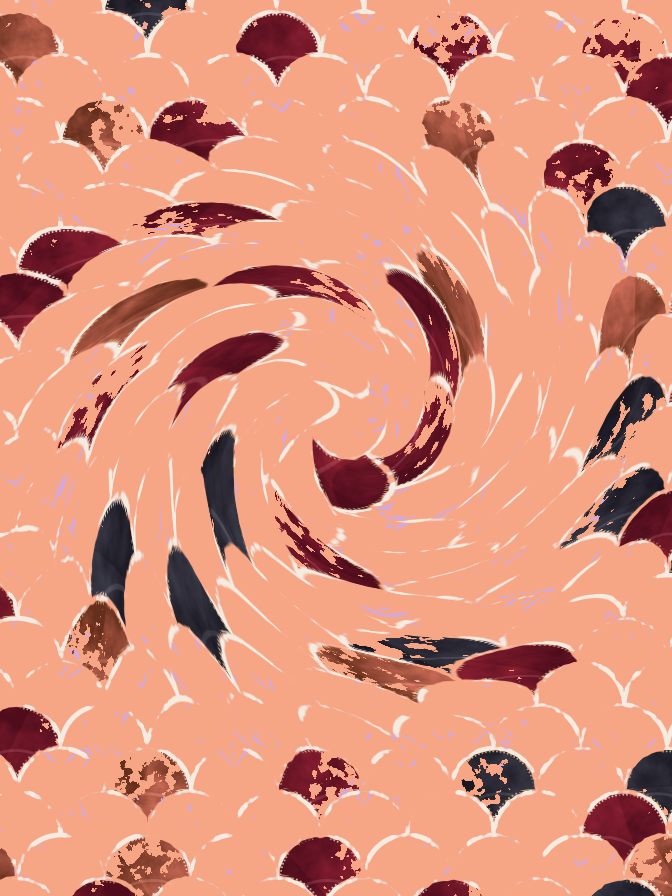
A Shadertoy shader for this pattern:

```glsl
// Overlapping fish scales on peach ground, twisted into a swirl near the middle.
// A few scales hold dark enamel with crumbling edges; chalky broken arcs and
// lilac flecks trace the rest. All wear comes from layered gradient noise.

const float SCALE_RADIUS = 0.0645;          // in canvas widths
const vec2  SWIRL_CENTRE = vec2(0.003, 0.024);
const float SWIRL_RADIUS = 0.52;
const float SWIRL_ANGLE  = 3.4;
const float LINE_WIDTH   = 0.058;           // in scale radii
const float FILL_INSET   = 0.05;
const float CRIMSON_PART = 0.43;
const float RUST_PART    = 0.73;

const vec3 PEACH        = vec3(0.965, 0.65, 0.52);
const vec3 CREAM        = vec3(0.96, 0.92, 0.88);
const vec3 BLUSH        = vec3(0.93, 0.76, 0.73);
const vec3 LILAC        = vec3(0.81, 0.66, 0.90);
const vec3 GOLD         = vec3(0.82, 0.65, 0.44);
const vec3 CRIMSON_DARK = vec3(0.31, 0.05, 0.11);
const vec3 CRIMSON_LIT  = vec3(0.54, 0.12, 0.19);
const vec3 RUST_DARK    = vec3(0.40, 0.18, 0.11);
const vec3 RUST_LIT     = vec3(0.79, 0.42, 0.34);
const vec3 NAVY_DARK    = vec3(0.10, 0.09, 0.13);
const vec3 NAVY_LIT     = vec3(0.23, 0.23, 0.28);

vec2 hash2(vec2 p) {
    vec3 a = fract(p.xyx * vec3(0.1031, 0.1030, 0.0973));
    a += dot(a, a.yzx + 33.33);
    return fract((a.xx + a.yz) * a.zy);
}

float corner(vec2 cell, vec2 offset, vec2 f) {
    return dot(hash2(cell + offset) * 2.0 - 1.0, f - offset);
}

float gradientNoise(vec2 p) {
    vec2 i = floor(p), f = p - i;
    vec2 u = f * f * f * (f * (f * 6.0 - 15.0) + 10.0);
    return mix(mix(corner(i, vec2(0, 0), f), corner(i, vec2(1, 0), f), u.x),
               mix(corner(i, vec2(0, 1), f), corner(i, vec2(1, 1), f), u.x), u.y);
}

float fbm(vec2 p) {
    float sum = 0.0, amp = 1.0;
    for (int i = 0; i < 4; i++) {
        sum += amp * gradientNoise(p);
        p = mat2(1.6, 1.2, -1.2, 1.6) * p + 7.3;
        amp *= 0.55;
    }
    return sum;
}

mat2 rotation(float a) {
    return mat2(cos(a), sin(a), -sin(a), cos(a));
}

// Column and row of the nearest scale in a given row
vec2 scaleId(vec2 q, float row) {
    return vec2(floor((q.x - mod(row, 2.0)) * 0.5 + 0.5), row);
}

vec2 scaleCentre(vec2 id) {
    return vec2(2.0 * id.x + mod(id.y, 2.0), id.y);
}

// Enamel colour: graded body, one folded facet and a pale vein
vec3 enamel(vec2 q, vec2 l, vec2 seed, float aa) {
    vec3 dark = NAVY_DARK, lit = NAVY_LIT;
    if (seed.x < CRIMSON_PART)   { dark = CRIMSON_DARK; lit = CRIMSON_LIT; }
    else if (seed.x < RUST_PART) { dark = RUST_DARK;    lit = RUST_LIT; }
    vec2 turned = rotation(seed.y * 6.28) * l;
    float tone = 0.55 + 0.35 * turned.y + 0.6 * fbm(q * 1.7);
    float facet = smoothstep(-aa, aa, turned.x + 0.25 * l.y - 0.15);
    float vein = abs(length(l + vec2(seed.y - 0.5, 1.3)) - 1.25);
    vec3 col = mix(dark, lit, clamp(tone - 0.28 * facet, 0.0, 1.0));
    return col + 0.09 * (1.0 - smoothstep(0.02, 0.03 + aa, vein));
}

void mainImage(out vec4 fragColor, in vec2 fragCoord) {
    // Twist the plane, most strongly at the swirl centre
    vec2 p = (fragCoord - 0.5 * iResolution.xy) / iResolution.x - SWIRL_CENTRE;
    float pull = max(0.0, 1.0 - length(p) / SWIRL_RADIUS);
    vec2 q = rotation(SWIRL_ANGLE * pull * pull) * p / SCALE_RADIUS + vec2(0.4, 0.3);
    float aa = 0.5 * length(fwidth(q));

    // Lower rows overlap upper ones: find the visible scale and its nearest arc
    float row = floor(q.y);
    vec2 id = scaleId(q, row);
    vec2 arc = q - scaleCentre(id);
    float side = length(arc) - 1.0;
    float below = length(q - scaleCentre(scaleId(q, row - 1.0))) - 1.0;
    float edge = min(abs(side), abs(below));
    if (side > 0.0) id = scaleId(q, row + 1.0);
    vec2 l = q - scaleCentre(id);
    vec2 seed = hash2(id + 41.0), wear = hash2(id + 87.0);

    // Lilac flecks: slanted strokes mirrored inside each scale
    vec2 slant = rotation(-0.85) * vec2(abs(l.x), l.y);
    float stroke = gradientNoise(slant * vec2(1.8, 9.0) + seed * 50.0);
    float patchy = gradientNoise(q * 0.8 + 19.0) + 0.3 * gradientNoise(q * 9.0);
    float fleck = smoothstep(0.24, 0.29, stroke) * smoothstep(0.10, 0.16, patchy);
    vec3 col = mix(PEACH, LILAC, 0.85 * fleck);

    // Chalk arcs of uneven weight
    float chalk = fbm(q * 1.15 + 5.0) + 0.25 * gradientNoise(q * 8.0);
    float width = LINE_WIDTH * smoothstep(-0.22, 0.32, chalk);
    float line = 1.0 - smoothstep(width - aa, width + aa, edge);
    line *= smoothstep(0.0, 0.025, width);
    col = mix(col, mix(BLUSH, CREAM, smoothstep(-0.1, 0.2, chalk)), line);

    // One scale in each block of four is filled, then crumbled by noise
    vec2 block = floor(id * 0.5), slot = id - 2.0 * block;
    float chosen = floor(hash2(block + 13.0).x * 4.0);
    float filled = 1.0 - step(0.5, abs(slot.x + 2.0 * slot.y - chosen));
    vec2 lean = rotation(wear.y * 6.28) * vec2(0.5, 0.0);
    float body = fbm(q * 3.0 + 11.0) + dot(l, lean) + mix(-0.08, 1.05, wear.x);
    float ragged = FILL_INSET + 0.05 * gradientNoise(q * 6.0);
    float solid = filled * smoothstep(-aa, aa, body) * smoothstep(-aa, aa, edge - ragged);
    col = mix(col, enamel(q, l, seed, aa), solid);

    // Beaded rim along the filled scales
    float along = (fract(atan(arc.y, arc.x) * 11.0) - 0.5) / 11.0;
    float bead = 1.0 - smoothstep(0.022 - aa, 0.022 + aa, length(vec2(along, edge - 0.07)));
    float rim = filled * smoothstep(-0.05, 0.1, body) * smoothstep(-0.1, 0.15, chalk);
    col = mix(col, mix(GOLD, CREAM, wear.y), 0.9 * bead * rim);

    fragColor = vec4(col, 1.0);
}
```
